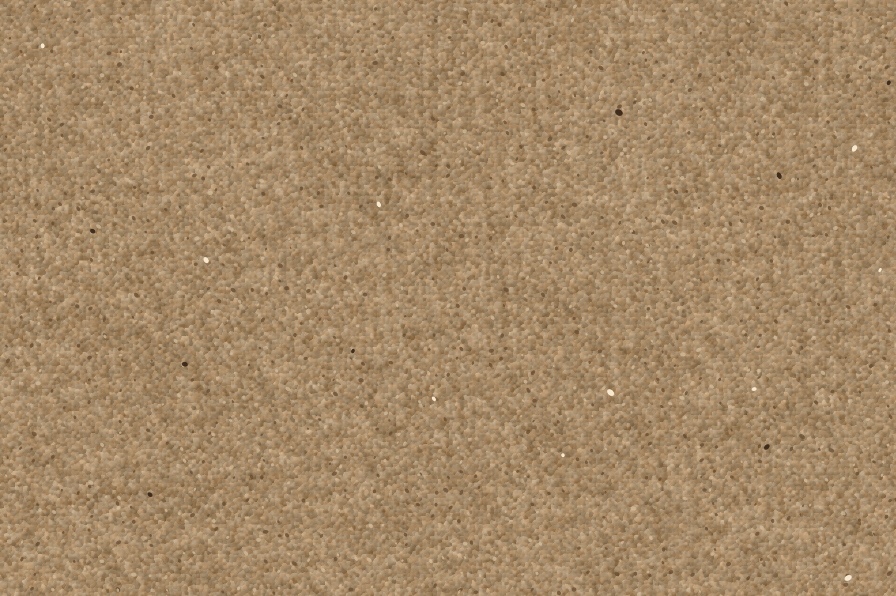
Write a WebGL 1 fragment shader that draws this texture.

```glsl
precision highp float;
// Fine, dry beach sand seen from above in soft daylight.
// Tiny Voronoi grains carry their own tone and tint, layered noise adds
// mottling, and sparse jittered discs add shell chips and dark pebbles.

uniform vec2 u_resolution;

const vec3 SAND = vec3(0.650, 0.540, 0.405);
const vec3 RUST_SHIFT = vec3(0.035, -0.005, -0.035);
const vec3 SHELL = vec3(0.96, 0.91, 0.81);
const vec3 PEBBLE = vec3(0.20, 0.14, 0.09);
const vec3 DARK_GRAIN = vec3(0.40, 0.29, 0.18);
const vec3 PALE_GRAIN = vec3(0.83, 0.74, 0.61);
const vec2 LIGHT_DIR = vec2(-0.6, 0.8);

float hash(vec2 p) {
  return fract(sin(dot(p, vec2(127.1, 311.7))) * 43758.5453);
}

vec2 hash2(vec2 p) {
  return vec2(hash(p), hash(p + 57.3));
}

float valueNoise(vec2 p) {
  vec2 cell = floor(p);
  vec2 f = fract(p);
  f = f * f * (3.0 - 2.0 * f);
  float low = mix(hash(cell), hash(cell + vec2(1.0, 0.0)), f.x);
  float high = mix(hash(cell + vec2(0.0, 1.0)), hash(cell + 1.0), f.x);
  return mix(low, high, f.y);
}

// Noise centred on zero
float mottle(vec2 p, float scale, float seed) {
  return valueNoise(p * scale + seed) - 0.5;
}

// Nearest grain: xy = offset from its centre, zw = its cell
vec4 nearestGrain(vec2 p) {
  vec2 cell = floor(p);
  vec4 nearest = vec4(0.0);
  float best = 9.0;
  for (int y = -1; y <= 1; y++) {
    for (int x = -1; x <= 1; x++) {
      vec2 id = cell + vec2(float(x), float(y));
      vec2 offset = p - id - 0.1 - 0.8 * hash2(id);
      float d = dot(offset, offset);
      if (d < best) {
        best = d;
        nearest = vec4(offset, id);
      }
    }
  }
  return nearest;
}

// Coverage of scattered, slightly irregular discs, one candidate per cell
float specks(vec2 p, float scale, float chance, float radius, float blur, float seed) {
  vec2 cell = floor(p * scale);
  vec2 id = cell + seed;
  vec2 centre = (cell + 0.2 + 0.6 * hash2(id + 3.7)) / scale;
  vec2 offset = p - centre;
  offset.x *= mix(0.75, 1.3, hash(id + 8.1));
  offset.y += offset.x * (hash(id + 5.9) - 0.5);
  float size = radius * mix(0.6, 1.25, hash(id + 14.2));
  float present = step(hash(id + 21.4), chance);
  return present * (1.0 - smoothstep(size - blur, size + blur, length(offset)));
}

// Grain tone, tint and side lighting
vec3 sandColour(vec2 p) {
  vec4 grain = nearestGrain(p * 158.0);
  float tone = 0.5 * (hash(grain.zw + 11.3) + hash(grain.zw + 29.8)) - 0.5;
  float rust = hash(grain.zw + 41.6) - 0.5;
  float relief = dot(grain.xy, LIGHT_DIR);
  float shade = 0.20 * tone + 0.065 * relief;
  shade += 0.13 * mottle(p, 205.0, 7.0);
  shade += 0.065 * mottle(p, 66.0, 31.0);
  shade += 0.025 * mottle(p, 18.0, 53.0);
  return SAND + shade + RUST_SHIFT * rust;
}

// Broad uneven light, with faint slanting wind marks
float broadShade(vec2 p) {
  vec2 slanted = vec2(p.x + 0.5 * p.y, p.y - 0.5 * p.x);
  float wind = mottle(slanted * vec2(0.5, 1.0), 16.0, 71.0);
  return 0.02 * wind + 0.018 * mottle(p, 3.0, 90.0);
}

void main() {
  float pixel = 1.0 / u_resolution.y;
  vec2 p = gl_FragCoord.xy * pixel;

  // Four samples per pixel smooth the grain edges
  vec3 colour = vec3(0.0);
  for (int i = 0; i < 4; i++) {
    float k = float(i);
    vec2 corner = vec2(mod(k, 2.0), floor(k * 0.5)) - 0.5;
    colour += 0.25 * sandColour(p + 0.5 * pixel * corner);
  }
  colour += broadShade(p);

  // Common small grains, then rare larger ones
  float blur = 0.6 * pixel;
  colour = mix(colour, DARK_GRAIN, 0.75 * specks(p, 42.0, 0.22, 0.0030, blur, 13.0));
  colour = mix(colour, PALE_GRAIN, 0.75 * specks(p, 38.0, 0.20, 0.0028, blur, 37.0));
  colour = mix(colour, PEBBLE, 0.9 * specks(p, 9.0, 0.05, 0.0046, blur, 61.0));
  colour = mix(colour, SHELL, specks(p, 10.0, 0.06, 0.0044, blur, 83.0));

  gl_FragColor = vec4(clamp(colour, 0.0, 1.0), 1.0);
}
```
